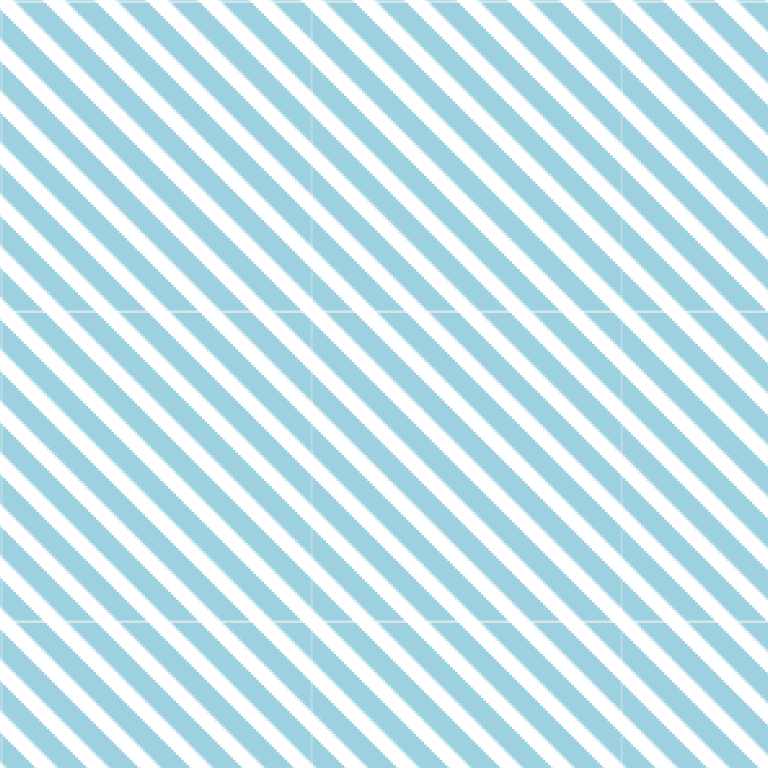
Reproduce this pattern procedurally as a Shadertoy shader.

```glsl
// Diagonal pale blue stripes on white, drawn as a stair-stepped square tile.
// Each tile is a grid of cells; the cell's diagonal index picks its colour,
// faint seams mark tile borders, and supersampling smooths the cell edges.

const vec3 WHITE = vec3(1.0);
const vec3 BLUE = vec3(0.62, 0.82, 0.88);

const float TILE_SIZE = 0.4036;        // canvas heights per tile
const float CELLS_PER_TILE = 120.0;
const float CELLS_PER_STRIPE = 20.0;   // six stripes per tile
const float STRIPE_START = 5.0;        // first inked diagonal of each period
const float BLUE_CELLS = 11.0;         // solid width, after one fringe cell
const float FRINGE_INK = 0.47;
const float ROW_SEAM_INK = 0.5;
const float COLUMN_SEAM_INK = 0.8;
const int SAMPLES = 4;                 // per axis

// Ink of one stripe period: a pale fringe cell, the solid band, then a gap.
float stripeInk(vec2 cell) {
    float diagonal = mod(cell.x - cell.y - STRIPE_START + 0.5, CELLS_PER_STRIPE);
    float fringe = 1.0 - step(1.0, diagonal);
    float solid = step(1.0, diagonal) * (1.0 - step(1.0 + BLUE_CELLS, diagonal));
    return solid + FRINGE_INK * fringe;
}

// Lightening of the first row and the first column of every tile.
float seamInk(vec2 cell) {
    vec2 onSeam = 1.0 - step(vec2(1.0), mod(cell + 0.5, CELLS_PER_TILE));
    return mix(1.0, COLUMN_SEAM_INK, onSeam.x) * mix(1.0, ROW_SEAM_INK, onSeam.y);
}

// Position runs right and down from the upper left corner.
float patternInk(vec2 position) {
    vec2 cell = floor((position - 0.0006) / TILE_SIZE * CELLS_PER_TILE);
    return stripeInk(cell) * seamInk(cell);
}

void mainImage(out vec4 fragColor, in vec2 fragCoord) {
    float ink = 0.0;
    for (int j = 0; j < SAMPLES; j++) {
        for (int i = 0; i < SAMPLES; i++) {
            vec2 offset = (vec2(i, j) + 0.5) / float(SAMPLES) - 0.5;
            vec2 uv = (fragCoord + offset) / iResolution.y;
            ink += patternInk(vec2(uv.x, 1.0 - uv.y));
        }
    }
    ink /= float(SAMPLES * SAMPLES);
    fragColor = vec4(mix(WHITE, BLUE, ink), 1.0);
}
```
